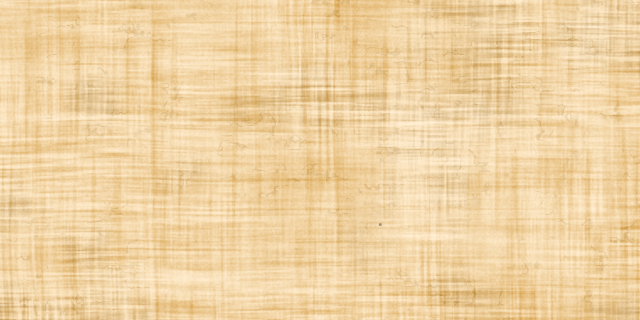
Reproduce this texture procedurally as a WebGL 1 fragment shader.

```glsl
precision highp float;
// Papyrus sheet: crossed pale fibres, overlapping strips, stains and tiny cracks.
uniform vec2 u_resolution;

const vec3 BASE = vec3(0.945, 0.826, 0.634);       // mean sheet colour
const vec3 TONE_AXIS = vec3(0.021, 0.039, 0.068);  // tan to cream
const vec3 SOOT_AXIS = vec3(0.085, 0.075, 0.060);  // greyish darkening
const float STRIP_WIDTH = 0.29;
const float STRIP_TONE = 2.1;
const float COLUMN_TONE = 1.2;
const float BAND_TONE = 1.35;
const float FIBRE_TONE = 1.55;
const float CRACK_TONE = 1.0;

float hash(vec2 cell) {
  vec3 q = fract(vec3(cell.xyx) * vec3(0.1031, 0.1030, 0.0973));
  q += dot(q, q.yzx + 33.33);
  return fract((q.x + q.y) * q.z);
}

// Signed value noise in -1..1
float noise(vec2 p) {
  vec2 i = floor(p);
  vec2 f = fract(p);
  f = f * f * (3.0 - 2.0 * f);
  float low = mix(hash(i), hash(i + vec2(1.0, 0.0)), f.x);
  float high = mix(hash(i + vec2(0.0, 1.0)), hash(i + vec2(1.0, 1.0)), f.x);
  return 2.0 * mix(low, high, f.y) - 1.0;
}

float fbm(vec2 p) {
  float sum = 0.0;
  float gain = 0.55;
  for (int i = 0; i < 4; i++) {
    sum += gain * noise(p);
    p = p * 2.03 + 17.3;
    gain *= 0.5;
  }
  return sum;
}

// Upright strips, each darkest just right of its overlapping edge
float strips(vec2 p) {
  float s = p.x / STRIP_WIDTH + 0.1 * noise(vec2(p.x * 3.0, p.y * 2.0)) + 0.37;
  float f = fract(s);
  float strength = hash(vec2(floor(s), 5.0));
  float overlap = smoothstep(0.0, 0.025, f) * exp(-5.0 * f);
  float fade = 0.6 + 0.5 * noise(vec2(floor(s) * 7.0, p.y * 2.5));
  return -strength * overlap * fade;
}

// Thin dark threads where stretched noise dips low
float threads(vec2 p) {
  return -smoothstep(0.35, 0.85, noise(p));
}

// Short curled cracks along noise contours
float cracks(vec2 p) {
  float contour = abs(noise(p * vec2(24.0, 44.0)) + 0.35 * noise(p * 90.0));
  float line = 1.0 - smoothstep(0.03, 0.2, contour);
  float pieces = smoothstep(0.15, 0.5, noise(p * vec2(25.0, 36.0) + 40.0));
  float zones = smoothstep(-0.4, 0.2, fbm(p * 4.0 + 70.0));
  return line * pieces * zones;
}

// Sparse dark specks, one possible per cell
float specks(vec2 p) {
  vec2 grid = p * 9.0;
  vec2 cell = floor(grid);
  vec2 centre = 0.2 + 0.6 * vec2(hash(cell + 3.0), hash(cell + 8.0));
  float present = step(0.985, hash(cell + 21.0));
  return present * (1.0 - smoothstep(0.02, 0.06, length(fract(grid) - centre)));
}

void main() {
  vec2 p = gl_FragCoord.xy / u_resolution.y;
  vec2 bent = p + 0.005 * vec2(noise(p * vec2(2.0, 4.0)), noise(p * vec2(3.0, 2.0) + 9.0));

  // Broad light and dark regions
  float tone = STRIP_TONE * strips(p);
  tone += COLUMN_TONE * fbm(bent * vec2(7.0, 1.1) + 3.0);
  tone += BAND_TONE * fbm(bent * vec2(1.3, 9.0) + 31.0);
  tone += 0.9 * fbm(p * 4.0 + 50.0);

  // Pale streaks lying across the sheet
  float streak = noise(bent * vec2(2.2, 38.0) + 12.0);
  tone += 1.0 * smoothstep(0.4, 0.9, streak);

  // Fine crossed fibres, stronger in some places
  float across = noise(bent * vec2(5.0, 118.0)) + 0.8 * noise(bent * vec2(14.0, 190.0));
  float upright = noise(bent * vec2(112.0, 5.0)) + 0.8 * noise(bent * vec2(180.0, 14.0));
  float acrossMask = 0.8 + 0.55 * noise(p * vec2(3.0, 6.0) + 60.0);
  float uprightMask = 0.7 + 0.6 * noise(p * vec2(6.0, 3.0) + 80.0);
  tone += FIBRE_TONE * (0.85 * across * acrossMask + 0.7 * upright * uprightMask);
  tone += 1.2 * threads(bent * vec2(85.0, 2.5) + 25.0);
  tone += 1.2 * threads(bent * vec2(3.0, 95.0) + 45.0);
  tone += 0.6 * noise(p * 190.0) + 0.65;

  // Greyish weave showing through in patches
  float patchMask = smoothstep(-0.05, 0.5, fbm(p * vec2(3.5, 4.5) + 90.0));
  float weave = 0.35 - 0.45 * across - 0.4 * upright;
  float soot = 0.75 * patchMask * max(weave, 0.0);

  // Surface flaws
  float crack = cracks(p);
  tone -= CRACK_TONE * crack;
  soot += 0.4 * crack + 4.0 * specks(p);

  // Compress highlights so cream never burns to white
  tone = tone > 0.0 ? tone / (1.0 + 0.11 * tone) : tone;
  gl_FragColor = vec4(clamp(BASE + TONE_AXIS * tone - SOOT_AXIS * soot, 0.0, 1.0), 1.0);
}
```
